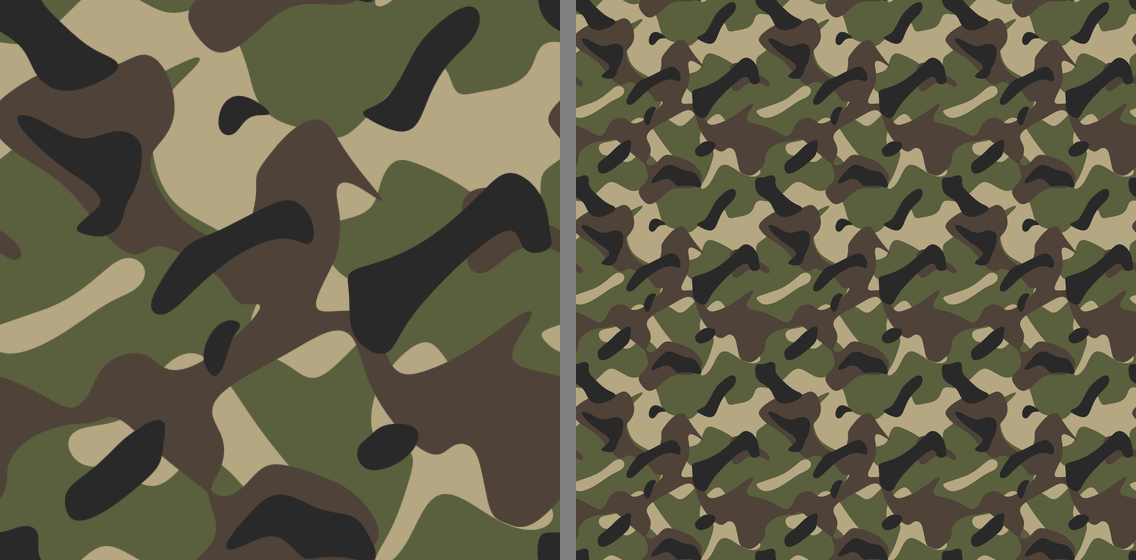
Left: one tile. Right: repeated 3 by 3.
Give the GLSL for this pattern, as a Shadertoy shader.

```glsl
// Woodland camouflage: sand, brown and black patches laid over a green ground.
// Each layer thresholds a sum of whole-number waves with hashed phases, so it
// tiles exactly; sine shears bend the patches into lobes and limbs.

#define SAND_FREQ   vec2(1.8, 2.6)   // waves per tile, across and up
#define BROWN_FREQ  vec2(1.8, 2.5)
#define BLACK_FREQ  vec2(2.2, 3.6)
#define SAND_LEVEL  0.34             // cut height in standard deviations
#define BROWN_LEVEL 0.49
#define BLACK_LEVEL 0.90
#define BEND        0.09             // strength of the shears
#define SEED        3.0

const float TAU = 6.2831853;
const vec3 GREEN = vec3(0.353, 0.373, 0.239);
const vec3 SAND  = vec3(0.710, 0.655, 0.510);
const vec3 BROWN = vec3(0.310, 0.259, 0.220);
const vec3 BLACK = vec3(0.160, 0.160, 0.160);

float hash(vec2 p) {
    return fract(sin(dot(p, vec2(127.1, 311.7))) * 43758.5453);
}

// Shears the plane with whole-number sines, which keeps the tile periodic.
vec2 bend(vec2 p, float seed) {
    for (int i = 0; i < 3; i++) {
        float k = float(i * (i + 1) / 2 + 2);    // 2, 3, 5
        vec2 phase = vec2(hash(vec2(k, seed)), hash(vec2(seed, k + 9.0)));
        p += BEND / k * sin(TAU * (k * p.yx + phase));
    }
    return p;
}

// Periodic band-limited noise with zero mean and unit variance.
float waveNoise(vec2 p, vec2 freq, float seed) {
    float sum = 0.0, power = 0.0;
    for (int x = 0; x <= 5; x++) {
        for (int y = -7; y <= 7; y++) {
            if (x == 0 && y <= 0) continue;      // half plane is enough
            vec2 k = vec2(x, y), r = k / freq;
            float q = dot(r, r);
            float amp = q * exp(-q);
            if (amp < 0.02) continue;
            sum += amp * cos(TAU * (dot(k, p) + hash(k + seed)));
            power += 0.5 * amp * amp;
        }
    }
    return sum * inversesqrt(power);
}

// Antialiased coverage of one layer of patches.
float patches(vec2 uv, vec2 freq, float level, float seed) {
    float d = waveNoise(bend(uv, seed), freq, seed) - level;
    float slope = length(vec2(dFdx(d), dFdy(d)));
    return clamp(0.5 + d / max(slope * 1.2, 0.0001), 0.0, 1.0);
}

void mainImage(out vec4 fragColor, in vec2 fragCoord) {
    vec2 uv = fragCoord / iResolution.xy;
    vec3 color = GREEN;
    color = mix(color, SAND,  patches(uv, SAND_FREQ,  SAND_LEVEL,  SEED));
    color = mix(color, BROWN, patches(uv, BROWN_FREQ, BROWN_LEVEL, SEED + 17.0));
    color = mix(color, BLACK, patches(uv, BLACK_FREQ, BLACK_LEVEL, SEED + 41.0));
    fragColor = vec4(color, 1.0);
}
```
